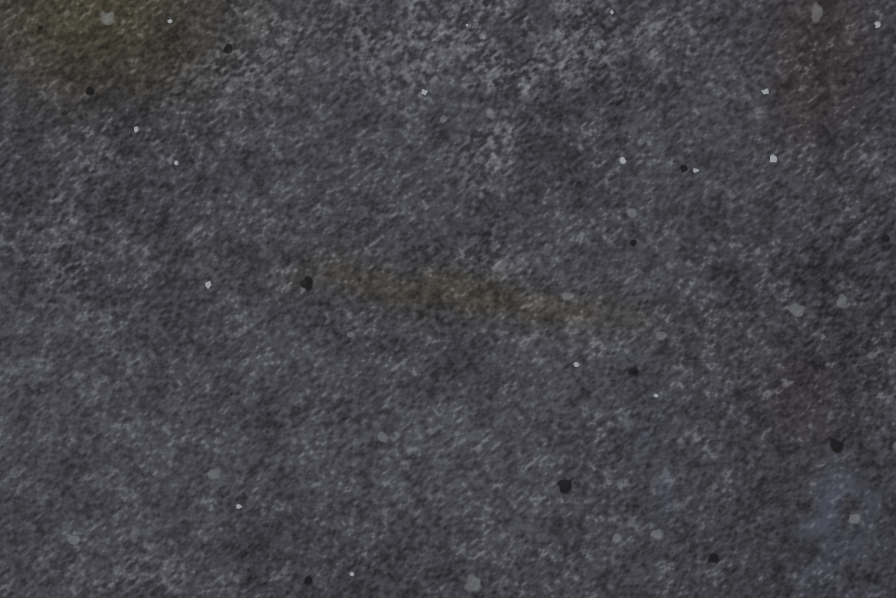
This texture is drawn by a WebGL 1 fragment shader. Its source:

```glsl
precision highp float;

uniform vec2 u_resolution;

const vec3 CONCRETE = vec3(0.985, 0.985, 1.075);
const vec3 OLIVE = vec3(1.07, 1.01, 0.74);
const vec3 RUST_BROWN = vec3(0.84, 0.76, 0.68);
const vec3 LIME = vec3(0.50, 0.51, 0.52);
const vec3 BLUE_HAZE = vec3(0.34, 0.37, 0.45);
const vec3 CHIP = vec3(0.66, 0.68, 0.70);
const vec3 PIT = vec3(0.09, 0.085, 0.09);

float hash(vec2 p) {
  vec3 q = fract(vec3(p.xyx) * 0.1031);
  q += dot(q, q.yzx + 33.33);
  return fract((q.x + q.y) * q.z);
}

float noise(vec2 p) {
  vec2 i = floor(p);
  vec2 f = fract(p);
  f = f * f * (3.0 - 2.0 * f);
  return mix(mix(hash(i), hash(i + vec2(1.0, 0.0)), f.x),
             mix(hash(i + vec2(0.0, 1.0)), hash(i + 1.0), f.x), f.y);
}

float fbm(vec2 p) {
  float sum = 0.0;
  float weight = 0.5;
  for (int i = 0; i < 4; i++) {
    sum += weight * noise(p);
    p = mat2(1.6, 1.2, -1.2, 1.6) * p + 17.3;
    weight *= 0.5;
  }
  return sum / 0.9375;
}

// Soft elliptical area, 1 at the centre
float area(vec2 p, vec2 centre, vec2 radius) {
  vec2 d = (p - centre) / radius;
  return exp(-dot(d, d));
}

// Sparse ragged spots, at most one per grid cell
float spots(vec2 p, float cells, float density, float size, float seed) {
  vec2 g = p * cells;
  vec2 id = floor(g) + seed;
  vec2 centre = 0.25 + 0.5 * vec2(hash(id), hash(id + 41.7));
  vec2 d = fract(g) - centre;
  d.y *= 0.75 + 0.6 * hash(id + 13.1);
  float radius = size * (0.5 + 0.7 * hash(id + 7.9));
  float dist = length(d) + radius * 0.8 * (noise(g * 1.2 / size) - 0.5);
  float edge = max(0.3 * radius, 0.7 * cells / u_resolution.y);
  float mask = 1.0 - smoothstep(radius - edge, radius + edge, dist);
  return mask * step(hash(id + 29.3), density);
}

// Worn places where the pale lime shows
float wornAreas(vec2 p) {
  float worn = area(p, vec2(0.84, 0.95), vec2(0.28, 0.11));
  worn += 0.9 * area(p, vec2(0.40, 0.94), vec2(0.09, 0.10));
  worn += area(p, vec2(0.81, 0.78), vec2(0.045, 0.09));
  worn += 0.8 * area(p, vec2(0.15, 0.61), vec2(0.07, 0.13));
  worn += 0.6 * area(p, vec2(0.85, 0.57), vec2(0.05, 0.05));
  worn += 0.7 * area(p, vec2(1.47, 0.51), vec2(0.09, 0.13));
  worn += 0.5 * area(p, vec2(0.22, 0.05), vec2(0.14, 0.06));
  return worn;
}

void main() {
  vec2 p = gl_FragCoord.xy / u_resolution.y;
  vec2 warped = p + 0.09 * (vec2(fbm(p * 9.0), fbm(p * 9.0 + 31.0)) - 0.5);

  // Fine slanted grain over broader mottling
  vec2 slant = vec2(dot(p, vec2(0.8, 0.6)), dot(p, vec2(-0.6, 0.8)));
  float grain = 0.6 * noise(slant * vec2(105.0, 170.0))
              + 0.4 * noise(slant * vec2(200.0, 270.0) + 53.0);
  float mottle = fbm(p * 26.0 + 5.0);
  float cloud = fbm(p * 4.0 + 11.0);
  float tone = 0.268 + 0.20 * (grain - 0.5) + 0.11 * (mottle - 0.5)
             + 0.08 * (cloud - 0.5);
  vec3 color = tone * CONCRETE;

  // Olive and brown stains
  float band = area(warped, vec2(0.78, 0.50 - 0.17 * (p.x - 0.78)), vec2(0.32, 0.045));
  float moss = area(warped, vec2(0.16, 0.98), vec2(0.25, 0.14));
  color *= mix(vec3(1.0), OLIVE, clamp(0.6 * band + 0.9 * moss, 0.0, 1.0));
  float damp = area(warped, vec2(1.36, 0.92), vec2(0.08, 0.16))
             + 0.7 * area(warped, vec2(1.37, 0.32), vec2(0.09, 0.12));
  color *= mix(vec3(1.0), RUST_BROWN, 0.8 * damp);

  // Bluish haze
  float haze = area(warped, vec2(1.41, 0.16), vec2(0.07, 0.12))
             + 0.6 * area(warped, vec2(1.10 - 0.3 * (p.y - 0.25), 0.25), vec2(0.025, 0.13));
  color = mix(color, BLUE_HAZE, 0.45 * haze * smoothstep(0.3, 0.7, mottle));

  // Lime flakes: dense in worn areas, thin elsewhere
  float clump = smoothstep(0.36, 0.62, fbm(p * 17.0 + 71.0));
  float cover = clamp(wornAreas(warped) * clump, 0.0, 1.0);
  float flakes = smoothstep(0.36, 0.72, 0.6 * grain + 0.4 * mottle) * cover;
  float dust = smoothstep(0.60, 0.85, grain) * smoothstep(0.42, 0.66, mottle);
  color = mix(color, LIME, clamp(0.72 * flakes + 0.38 * dust, 0.0, 0.85));

  // Darkened borders
  vec2 side = (gl_FragCoord.xy / u_resolution - 0.5) * 2.0;
  color *= 1.03 - 0.13 * pow(dot(side, side) * 0.5, 1.5);

  // Pits, scuffs and chips
  color = mix(color, PIT, 0.75 * spots(p, 9.0, 0.07, 0.09, 3.0));
  color = mix(color, LIME, 0.55 * spots(p, 13.0, 0.07, 0.14, 57.0));
  color = mix(color, CHIP, 0.85 * spots(p, 16.0, 0.06, 0.075, 91.0));

  gl_FragColor = vec4(color, 1.0);
}
```
